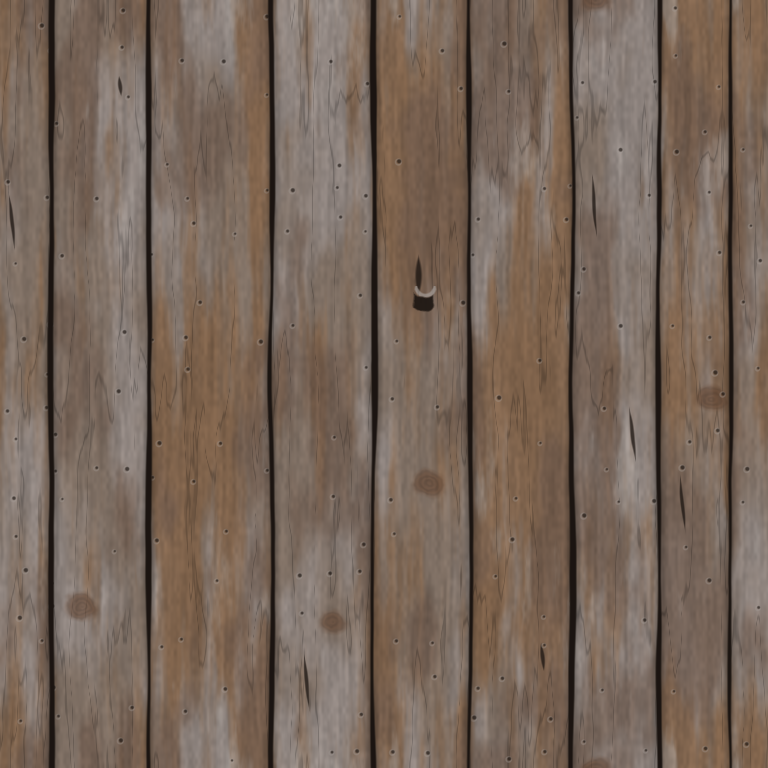
This texture is drawn by a Shadertoy shader. Its source:

```glsl
// Weathered vertical barn planks: eight uneven boards with dark gaps, rust stains and worn grain.

const int PLANKS = 8;
// Left seam of each plank: position across, gap half width
const vec2 SEAMS[PLANKS] = vec2[PLANKS](
    vec2(0.066, 0.0019), vec2(0.193, 0.0018), vec2(0.354, 0.0020), vec2(0.486, 0.0022),
    vec2(0.612, 0.0017), vec2(0.745, 0.0021), vec2(0.858, 0.0017), vec2(0.952, 0.0011));
// Share of rust on each plank
const float RUST_AMOUNT[PLANKS] = float[PLANKS](0.30, 0.48, 0.30, 0.50, 0.62, 0.28, 0.66, 0.42);

const vec3 WOOD   = vec3(0.495, 0.435, 0.390);
const vec3 SILVER = vec3(0.555, 0.515, 0.495);
const vec3 RUST   = vec3(0.495, 0.375, 0.275);
const vec3 UMBER  = vec3(0.415, 0.335, 0.285);
const vec3 PALE   = vec3(0.640, 0.610, 0.590);
const vec3 GAP    = vec3(0.105, 0.080, 0.065);

const float SEAM_WOBBLE = 0.008;
const float GRAIN_DEPTH = 0.26;
const float PIT_CELLS   = 22.0;
const float PIT_CHANCE  = 0.36;
const int   CRACKS      = 2;
const vec2  HOLE        = vec2(0.552, 0.603);

float hash(vec2 p, float seed) {
    uvec3 v = uvec3(ivec3(vec3(p, seed))) * 1664525u + 1013904223u;
    v.x += v.y * v.z; v.y += v.z * v.x; v.z += v.x * v.y;
    v ^= v >> 16u;
    v.x += v.y * v.z;
    return float(v.x >> 8u) * exp2(-24.0);
}

// Value noise that tiles over the unit square
float noise(vec2 uv, vec2 freq, float seed) {
    vec2 p = uv * freq, i = floor(p), f = p - i;
    f *= f * (3.0 - 2.0 * f);
    vec2 a = mod(i, freq), b = mod(i + 1.0, freq);
    return mix(mix(hash(a, seed), hash(vec2(b.x, a.y), seed), f.x),
               mix(hash(vec2(a.x, b.y), seed), hash(b, seed), f.x), f.y);
}

float fbm(vec2 uv, vec2 freq, float seed) {
    float sum = 0.0, amp = 0.533;
    for (int o = 0; o < 4; o++) {
        sum += amp * noise(uv, freq, seed + float(o));
        freq *= 2.0;
        amp *= 0.5;
    }
    return sum;
}

vec2 wrap(vec2 d) { return d - round(d); }

void mainImage(out vec4 fragColor, in vec2 fragCoord) {
    vec2 uv = fragCoord / iResolution.xy;
    float px = 1.0 / iResolution.y;

    // Plank index and distance to the nearest gap
    int id = PLANKS - 1;
    float gap = 1.0;
    for (int i = 0; i < PLANKS; i++) {
        float s = float(i) * 10.0;
        float bend = fbm(vec2(0.5, uv.y), vec2(1.0, 4.0), s + 300.0) - 0.5;
        float edge = SEAMS[i].x + SEAM_WOBBLE * bend;
        float open = SEAMS[i].y * mix(0.3, 1.7, noise(vec2(0.5, uv.y), vec2(1.0, 8.0), s + 400.0));
        if (uv.x > edge) id = i;
        gap = min(gap, abs(wrap(vec2(uv.x - edge, 0.0)).x) - open);
    }
    float seed = float(id) * 20.0;
    float left = SEAMS[id].x;
    float width = fract(SEAMS[(id + 1) % PLANKS].x - left);

    // Weathered colour patches
    vec2 warped = uv + vec2(0.012 * (fbm(uv, vec2(9.0, 7.0), seed + 1.0) - 0.5), 0.0);
    float patches = fbm(warped, vec2(14.0, 4.0), seed + 2.0);
    float streaks = fbm(warped, vec2(48.0, 4.0), seed + 3.0);
    float bleach  = fbm(warped, vec2(16.0, 5.0), seed + 4.0);
    float rust = RUST_AMOUNT[id] + 1.6 * (patches - 0.5) + 1.5 * (streaks - 0.5);
    vec3 col = mix(WOOD, SILVER, smoothstep(0.36, 0.64, bleach));
    col = mix(col, RUST, 0.85 * smoothstep(0.2, 0.85, rust));
    col = mix(col, UMBER, 0.65 * smoothstep(0.50, 0.72, fbm(warped, vec2(18.0, 6.0), seed + 5.0)));
    col = mix(col, PALE, 0.55 * smoothstep(0.60, 0.78, 0.6 * bleach + 0.4 * fbm(uv, vec2(70.0, 14.0), 6.0)));

    // Fine vertical grain
    float grain = 0.55 * noise(warped, vec2(230.0, 14.0), seed + 7.0)
                + 0.45 * fbm(warped, vec2(90.0, 5.0), seed + 8.0) - 0.5;
    col *= 1.0 + GRAIN_DEPTH * grain + 0.10 * (noise(uv, vec2(250.0, 120.0), 9.0) - 0.5);
    float veins = abs(fbm(warped, vec2(38.0, 3.0), seed + 10.0) - 0.5);
    col *= 1.0 - 0.17 * (1.0 - smoothstep(0.0, 0.018, veins));

    // Knot stain and tapering cracks
    for (int k = 0; k < CRACKS; k++) {
        vec2 key = vec2(id, k);
        vec2 centre = vec2(left + width * mix(0.25, 0.75, hash(key, 50.0)), hash(key, 51.0));
        vec2 d = wrap(warped - centre);
        float span = mix(0.012, 0.04, hash(key, 52.0));
        float thick = 0.0022 * (1.0 - d.y * d.y / (span * span));
        float crack = smoothstep(-px, px, thick - abs(d.x + 0.1 * d.y)) * step(0.4, hash(key, 53.0));
        col = mix(col, GAP, 0.75 * crack);
        vec2 k2 = wrap(uv - vec2(centre.x, hash(key, 54.0))) / vec2(0.024, 0.019);
        float r = length(k2) + 0.8 * (fbm(uv, vec2(40.0), 55.0) - 0.5);
        float knot = (1.0 - smoothstep(0.5, 1.1, r)) * step(0.6, hash(key, 56.0));
        col = mix(col, vec3(0.36, 0.25, 0.18) * (1.0 + 0.08 * cos(22.0 * r)), 0.6 * knot);
    }

    // Nail pits with a lit rim
    vec2 cell = floor(uv * PIT_CELLS);
    vec2 jitter = vec2(hash(cell, 60.0), hash(cell, 61.0)) * 0.6 + 0.2;
    vec2 pit = uv - (cell + jitter) / PIT_CELLS;
    float radius = mix(0.0013, 0.0027, hash(cell, 62.0));
    float present = step(hash(cell, 63.0), PIT_CHANCE);
    float rim = 1.0 - smoothstep(0.0, 0.002, abs(length(pit + vec2(0.001)) - radius - 0.001));
    col = mix(col, PALE, 0.35 * rim * present);
    col = mix(col, GAP, 0.65 * present * (1.0 - smoothstep(radius - px, radius + px, length(pit))));

    // Broken knot hole with a pale lip and a split above
    vec2 h = uv - HOLE;
    float ragged = 0.008 * (fbm(uv, vec2(60.0), 70.0) - 0.5);
    float notch = max(abs(h.x) - 0.012, abs(h.y - 35.0 * h.x * h.x) - 0.008) + ragged;
    float lip = abs(length(h - vec2(0.002, 0.024)) - 0.012) + 0.3 * max(h.y - 0.02, 0.0);
    float split = abs(h.x + 0.007) - 0.004 * (1.0 - pow((h.y - 0.038) / 0.024, 2.0));
    col = mix(col, GAP, 0.8 * (1.0 - smoothstep(-0.002, 0.002, split)));
    col = mix(col, PALE, 0.7 * (1.0 - smoothstep(0.001, 0.004, lip)) * step(h.y, 0.024));
    col = mix(col, GAP, 0.9 * (1.0 - smoothstep(-0.002, 0.002, notch)));

    // Shaded plank sides and open gaps
    col *= mix(0.80, 1.0, smoothstep(0.0, 0.010, gap));
    col = mix(GAP, col, smoothstep(-0.5 * px, max(0.0026, px), gap));
    fragColor = vec4(col, 1.0);
}
```
